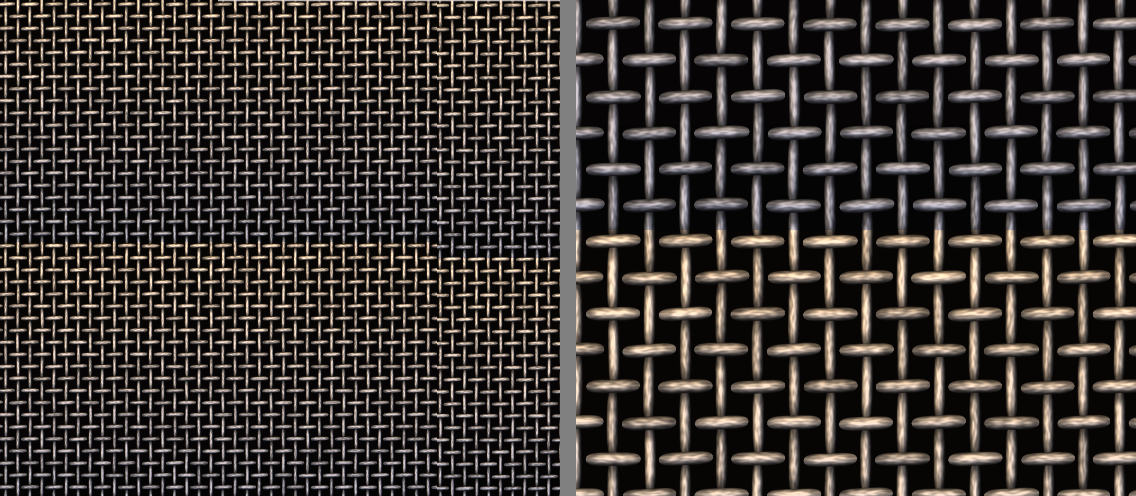
Left: the whole. Right: its middle third, enlarged.
Reproduce this texture procedurally as a Shadertoy shader.

```glsl
// Plain-woven steel wire mesh over black, pieced from panels with a slight change of tone.

const vec2 WIRES = vec2(46.4, 41.08);       // wires across and down
const vec2 FIRST_WIRE = vec2(0.49, 0.72);   // position of the first wires, in pitches
const vec2 WEFT_HALF = vec2(0.75, 0.185);   // half length and half width, horizontal
const vec2 WARP_HALF = vec2(0.93, 0.155);   // half length and half width, vertical
const vec3 GAP = vec3(0.025, 0.018, 0.018);
const vec3 STEEL = vec3(0.90, 0.865, 0.85);
const vec3 WARM = vec3(1.07, 1.0, 0.89);
const vec3 COOL = vec3(0.95, 0.98, 1.07);

float hash(vec2 p) {
    vec3 q = fract(vec3(p.xyx) * 0.1031);
    q += dot(q, q.yzx + 33.33);
    return fract((q.x + q.y) * q.z);
}

float cornerSlope(vec2 cell, vec2 offset) {
    float angle = 6.2832 * hash(cell);
    return dot(vec2(cos(angle), sin(angle)), offset);
}

float gradientNoise(vec2 p) {
    vec2 i = floor(p), f = fract(p);
    vec2 u = f * f * f * (f * (f * 6.0 - 15.0) + 10.0);
    vec2 e = vec2(0.0, 1.0);
    return mix(mix(cornerSlope(i, f), cornerSlope(i + e.yx, f - e.yx), u.x),
               mix(cornerSlope(i + e, f - e), cornerSlope(i + 1.0, f - 1.0), u.x), u.y);
}

float nearestOfParity(float x, float parity) {
    return parity + 2.0 * floor((x - parity) * 0.5 + 0.5);
}

// One visible hump of wire: x runs along it, y across; returns colour and coverage.
vec4 strand(vec2 p, vec2 halfSize, float endLight, float seed, float blur) {
    p.y += 0.03 * (hash(vec2(seed, 3.0)) - 0.5);
    float along = clamp(abs(p.x) / halfSize.x, 0.0, 1.0);
    float width = halfSize.y * sqrt(1.0 - pow(along, 5.0));
    float cover = 1.0 - smoothstep(-blur, blur, abs(p.y) - width);
    cover *= 1.0 - smoothstep(-blur, blur, abs(p.x) - halfSize.x);

    // Round section, lit on the crown and dimmer where the wire dips
    float across = p.y / halfSize.y;
    float section = 1.0 - smoothstep(0.05, 1.15, abs(across - 0.12));
    float crown = mix(1.0, endLight, smoothstep(0.3, 1.0, along));
    float streak = gradientNoise(vec2(p.x * 4.0 + seed * 7.0, p.y * 14.0 + seed));
    float light = (0.10 + 0.84 * section) * crown;
    light *= 0.86 + 0.28 * hash(vec2(seed, 9.0)) + 0.5 * streak;

    vec3 tint = mix(COOL, WARM, smoothstep(-1.0, 1.0, across));
    return vec4(STEEL * tint * clamp(light, 0.0, 1.05), cover);
}

// Panels fade from bright and warm at the top to dim and cool at the bottom.
vec3 panelTone(vec2 uv, float seamY) {
    float height = uv.y > seamY ? (uv.y - seamY) / (1.0 - seamY) : uv.y / seamY;
    return mix(COOL * 0.86, WARM * 1.06, height);
}

vec3 wireMesh(vec2 g, float blur) {
    g += 0.05 * vec2(gradientNoise(g * 0.45), gradientNoise(g * 0.45 + 40.0));
    vec2 wire = floor(g + 0.5);

    // Over-passes alternate between the two directions like a checkerboard
    float weftX = nearestOfParity(g.x, mod(wire.y, 2.0));
    float warpY = nearestOfParity(g.y, mod(wire.x + 1.0, 2.0));
    vec2 weftPos = g - vec2(weftX, wire.y);
    weftPos.y -= 0.035 * weftPos.x;
    vec2 warpPos = vec2(g.y - warpY, wire.x - g.x);

    float weftSeed = 50.0 * hash(vec2(weftX, wire.y) + 5.0);
    float warpSeed = 50.0 * hash(vec2(wire.x, warpY) + 71.0);
    vec4 weft = strand(weftPos, WEFT_HALF, 0.5, weftSeed, blur);
    vec4 warp = strand(warpPos, WARP_HALF, 0.3, warpSeed, blur);

    vec3 color = mix(GAP, warp.rgb, warp.a);
    return mix(color, weft.rgb, weft.a);
}

void mainImage(out vec4 fragColor, in vec2 fragCoord) {
    vec2 uv = fragCoord / iResolution.xy;
    float blur = 0.8 * WIRES.y / iResolution.y;

    // The right-hand panels sit slightly lower
    float rightPanel = step(0.78, uv.x);
    float seamY = mix(0.512, 0.48, rightPanel);
    vec2 g = uv * WIRES - FIRST_WIRE + vec2(0.0, 0.1 * rightPanel);

    vec3 color = wireMesh(g, blur) * panelTone(uv, seamY);

    // Thin pale strip along the top edge, beyond the left panel
    float strip = smoothstep(0.996, 0.999, uv.y) * step(0.39, uv.x);
    color = mix(color, STEEL, 0.8 * strip);
    fragColor = vec4(clamp(color, 0.0, 1.0), 1.0);
}
```
